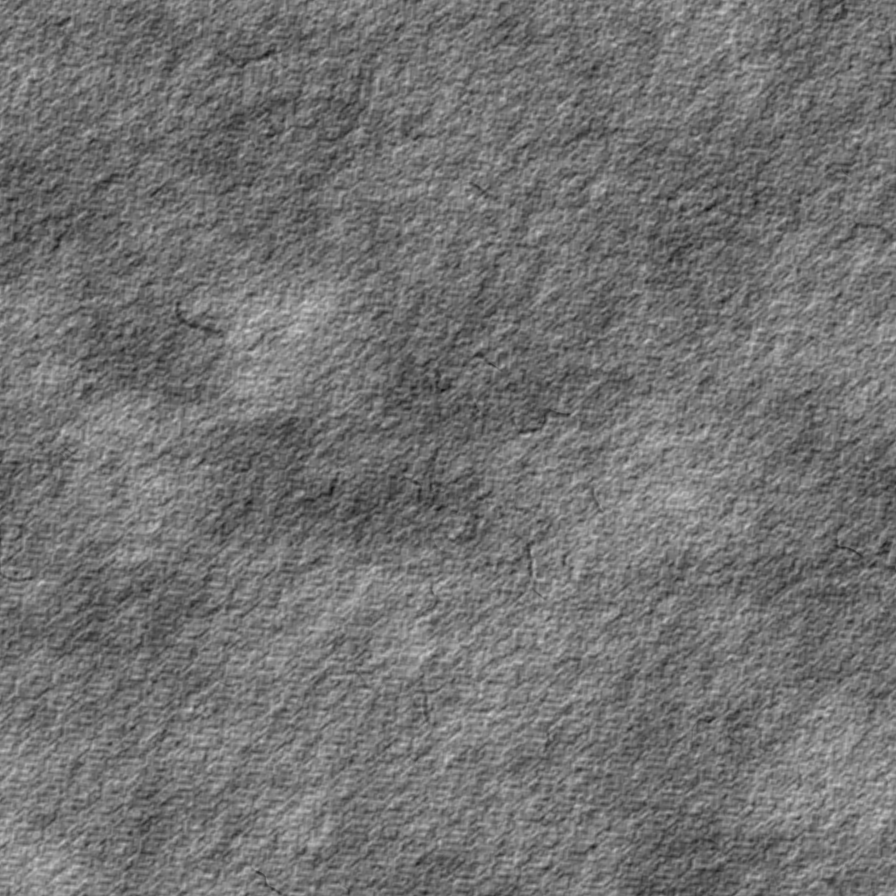
Write a WebGL 1 fragment shader that draws this texture.

```glsl
precision highp float;
// Rough grey stone: fine grain lit from the upper left, soft light and dark
// mottling, and short ragged cracks. The grain is the slope of layered value
// noise; the cracks are warped noise contours, cut into pieces by a mask.

uniform vec2 u_resolution;

const float BASE_GREY = 0.462;
const vec2 TO_LIGHT = vec2(-0.6, 0.8);

const float GRAIN_FREQ = 16.0;      // coarsest relief, cells per canvas
const float GRAIN_GAIN = 1.42;      // slope growth per octave
const float GRAIN_SLOPE = 0.028;    // slope of the coarsest relief
const float SLOPE_STEP = 0.001;
const float SPECKLE_FREQ = 210.0;
const float SPECKLE_CONTRAST = 0.11;

const float MOTTLE_FREQ = 6.5;
const float MOTTLE_CONTRAST = 0.31;

const float CRACK_FREQ = 7.0;
const float CRACK_MASK_FREQ = 11.0;
const float CRACK_WIDTH = 0.0055;
const float CRACK_DARK = 0.18;
const float CRACK_RIM = 0.07;
const float RIM_OFFSET = 0.006;
const float RAGGED_FREQ = 55.0;
const float RAGGED_SIZE = 0.012;

// Turns each octave so that the noise grids do not line up.
const mat2 TURN = mat2(0.8, 0.6, -0.6, 0.8);

float hash(vec2 cell) {
  return fract(sin(dot(cell, vec2(127.1, 311.7))) * 43758.5453);
}

float noise(vec2 p) {
  vec2 cell = floor(p);
  vec2 f = fract(p);
  vec2 s = f * f * f * (f * (f * 6.0 - 15.0) + 10.0);
  float low = mix(hash(cell), hash(cell + vec2(1.0, 0.0)), s.x);
  float high = mix(hash(cell + vec2(0.0, 1.0)), hash(cell + 1.0), s.x);
  return mix(low, high, s.y);
}

// Layered noise centred on zero.
float fbm(vec2 p) {
  float sum = 0.0;
  float amplitude = 0.5;
  for (int i = 0; i < 4; i++) {
    sum += amplitude * (noise(p) - 0.5);
    p = TURN * p * 2.03 + 17.3;
    amplitude *= 0.5;
  }
  return sum;
}

// Stone height; fine octaves carry the steepest slopes.
float height(vec2 p) {
  float sum = 0.0;
  float freq = GRAIN_FREQ;
  float slope = GRAIN_SLOPE;
  for (int i = 0; i < 5; i++) {
    p = TURN * p + 3.7;
    sum += slope / freq * noise(p * freq);
    freq *= 1.98;
    slope *= GRAIN_GAIN;
  }
  return sum;
}

// Brightness change from slopes facing or leaving the light.
float relief(vec2 p) {
  vec2 offset = TO_LIGHT * SLOPE_STEP;
  return (height(p - offset) - height(p + offset)) / (2.0 * SLOPE_STEP);
}

// One set of cracks; the mask tapers their ends and depth.
float crackLayer(vec2 p, float scale) {
  float mask = smoothstep(0.55, 0.85, noise(p * CRACK_MASK_FREQ * scale + 41.0));
  vec2 q = p * CRACK_FREQ * scale + 9.0;
  vec2 e = vec2(0.04, 0.0);
  float level = fbm(q);
  vec2 gradient = vec2(fbm(q + e.xy) - level, fbm(q + e.yx) - level) / e.x;
  float dist = abs(level) / (max(length(gradient), 0.4) * CRACK_FREQ * scale);
  float width = CRACK_WIDTH * (0.4 + 0.6 * mask);
  return mask * (1.0 - smoothstep(0.0, width, dist));
}

// Ragged cracks of two sizes, broken up by fine noise, from 0 to 1.
float crack(vec2 p) {
  vec2 r = p * RAGGED_FREQ;
  float wobble = noise(r + 5.0);
  p += RAGGED_SIZE * (vec2(wobble, noise(TURN * r + 29.0)) - 0.5);
  float large = crackLayer(p, 1.0);
  float small = 0.65 * crackLayer(TURN * p + 7.0, 1.7);
  return max(large, small) * smoothstep(0.1, 0.6, noise(r * 0.7 + 83.0));
}

void main() {
  vec2 p = gl_FragCoord.xy / min(u_resolution.x, u_resolution.y);
  float grey = BASE_GREY;
  grey += MOTTLE_CONTRAST * fbm(p * MOTTLE_FREQ + 63.0);
  grey += relief(p);
  grey += SPECKLE_CONTRAST * (noise(TURN * p * SPECKLE_FREQ) - 0.5);
  grey -= CRACK_DARK * crack(p);
  grey += CRACK_RIM * crack(p + TO_LIGHT * RIM_OFFSET);
  gl_FragColor = vec4(vec3(clamp(grey, 0.0, 1.0)), 1.0);
}
```
